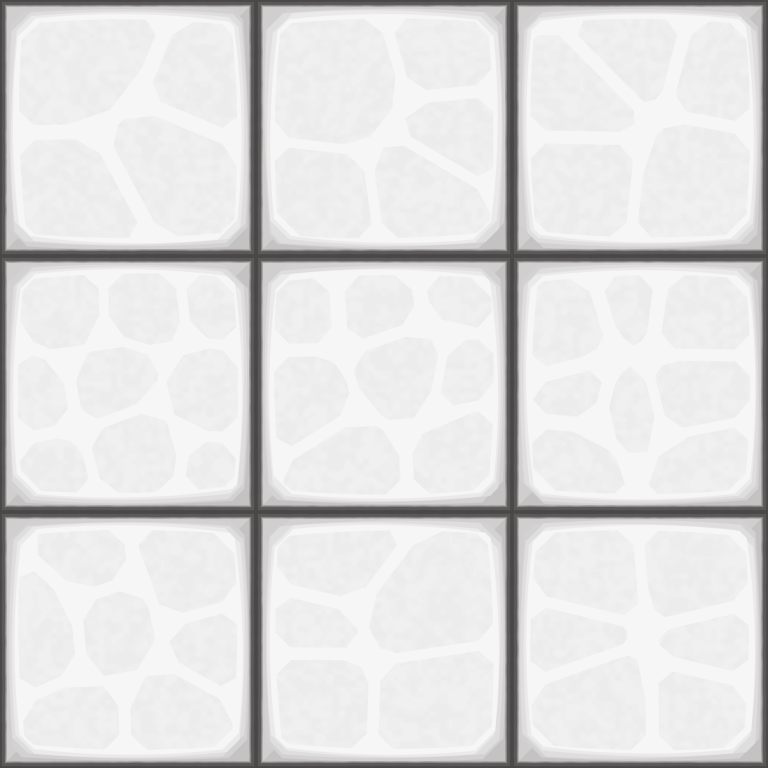
Give the GLSL for this pattern, as a three.js fragment shader.

```glsl
// Pale stone tiles, three by three, set in dark grout. Each tile stacks jittered
// bowed outlines into a chipped bevel, then fills its face with flat mottled
// stones, the inset cells of a weighted Voronoi diagram.

#define TILES 3.0
#define EDGE 0.003
#define GROUT_CORE 0.0078
#define GROUT_HALF 0.0200
#define GROUT_LIP 0.0254
#define TILT 0.036
#define STONE_GAP 0.017
#define CORNER_CUT 0.058
#define MOTTLE 64.0
#define FACE_GREY 0.965
#define STONE_GREY 0.934

varying vec2 vUv;

vec2 hash2(vec2 p, float k) {
  vec3 q = fract(vec3(p.x, p.y, k + 1.7) * vec3(0.1031, 0.1030, 0.0973));
  q += dot(q, q.yzx + 33.33);
  return fract((q.xx + q.yz) * q.zy);
}

// Value noise that wraps after a whole number of cells.
float wrapNoise(vec2 p, float period) {
  vec2 i = floor(p), f = fract(p);
  vec2 a = mod(i, period), b = mod(i + 1.0, period);
  f = f * f * (3.0 - 2.0 * f);
  return mix(mix(hash2(a, 0.0).x, hash2(vec2(b.x, a.y), 0.0).x, f.x),
             mix(hash2(vec2(a.x, b.y), 0.0).x, hash2(b, 0.0).x, f.x), f.y);
}

float inside(float d) {
  return 1.0 - smoothstep(-EDGE, EDGE, d);
}

// Square with bowed, slightly tilted sides and cut corners; negative inside.
float blockOutline(vec2 p, vec2 id, float layer, float side, float bow, float cut) {
  float d = -1.0;
  for (int k = 0; k < 4; k++) {
    p = vec2(-p.y, p.x);
    vec2 h = hash2(id * 7.0 + 3.0, layer * 4.0 + float(k)) - 0.5;
    d = max(d, p.x + bow * p.y * p.y + TILT * h.x * p.y - side - 0.008 * h.y);
    d = max(d, (p.x + p.y) * 0.7071 - cut - 0.024 * h.x);
  }
  return d;
}

// Stone centre (xy) and weight (z); rows of two or three stones, w = 0 if unused.
vec4 stoneSeed(float i, vec2 id, float rows) {
  float r = floor(i / 3.0), c = mod(i, 3.0);
  float cols = 2.0 + step(0.45, hash2(id * 5.0 + 11.0, r).y);
  vec2 h = hash2(id * 13.0 + 5.0, i + 20.0);
  vec2 cell = (vec2(c, r) + 0.5 + 0.55 * (h - 0.5)) / vec2(cols, rows);
  float weight = 0.03 * (hash2(id * 9.0 + 2.0, i + 40.0).x - 0.5);
  return vec4((cell - 0.5) * 0.86, weight, step(r + 0.5, rows) * step(c + 0.5, cols));
}

// Distance into the stone under p, with its corners cut; positive inside.
float stoneDepth(vec2 p, vec2 id) {
  float rows = (id.y > 1.5 || (id.x == 1.0 && id.y == 0.0)) ? 2.0 : 3.0;
  float border = -blockOutline(p, id, 9.0, 0.428, 0.12, 0.54);
  vec2 q = mod(id.x + id.y, 2.0) < 0.5 ? p : p.yx;

  float nearest = 9.0, own = 0.0;
  vec2 centre = vec2(0.0);
  for (int i = 0; i < 9; i++) {
    vec4 s = stoneSeed(float(i), id, rows);
    float power = dot(q - s.xy, q - s.xy) - s.z;
    if (s.w > 0.5 && power < nearest) {
      nearest = power;
      own = float(i);
      centre = s.xy;
    }
  }

  float gap = STONE_GAP + 0.014 * hash2(id * 3.0 + 8.0, own + 60.0).x;
  float first = border, second = 1.0;
  for (int i = 0; i < 9; i++) {
    vec4 s = stoneSeed(float(i), id, rows);
    if (s.w < 0.5 || float(i) == own) continue;
    float power = dot(q - s.xy, q - s.xy) - s.z;
    float d = (power - nearest) / (2.0 * length(s.xy - centre)) - gap;
    second = min(second, max(first, d));
    first = min(first, d);
  }
  return min(first, (first + second) * 0.7071 - CORNER_CUT * 0.7071);
}

void main() {
  vec2 grid = vUv * TILES;
  vec2 id = mod(floor(grid), TILES);
  vec2 p = fract(grid) - 0.5;

  // Bevel, lit from the upper left, lightening towards the face.
  float grey = mix(0.81, 0.765, smoothstep(-EDGE, EDGE, p.x - p.y));
  for (int i = 0; i < 4; i++) {
    float t = float(i) / 3.0;
    float d = blockOutline(p, id, float(i), mix(0.472, 0.447, t),
                           mix(0.07, 0.16, t), mix(0.605, 0.565, t));
    grey = mix(grey, mix(0.825, FACE_GREY, t), inside(d));
  }

  // Stones with fine, flaky mottling.
  vec2 m = vUv * MOTTLE;
  float coarse = wrapNoise(vec2(m.x + m.y, m.y - m.x), MOTTLE);
  float flakes = 0.55 * coarse + 0.45 * wrapNoise(m * 2.0, MOTTLE * 2.0);
  float tone = smoothstep(0.36, 0.44, flakes) + smoothstep(0.56, 0.64, flakes) - 1.0;
  grey = mix(grey, STONE_GREY + 0.009 * tone, inside(-stoneDepth(p, id)));

  // Grout: pale lip, dark body, darker core with a faint waver.
  float edge = 0.5 - max(abs(p.x), abs(p.y)) + 0.0016 * (coarse - 0.5);
  vec3 colour = vec3(grey);
  colour = mix(colour, vec3(0.57, 0.56, 0.56), inside(edge - GROUT_LIP));
  colour = mix(colour, vec3(0.36, 0.35, 0.35), inside(edge - GROUT_HALF));
  colour = mix(colour, vec3(0.29, 0.28, 0.28), inside(edge - GROUT_CORE));
  gl_FragColor = vec4(colour, 1.0);
}
```
